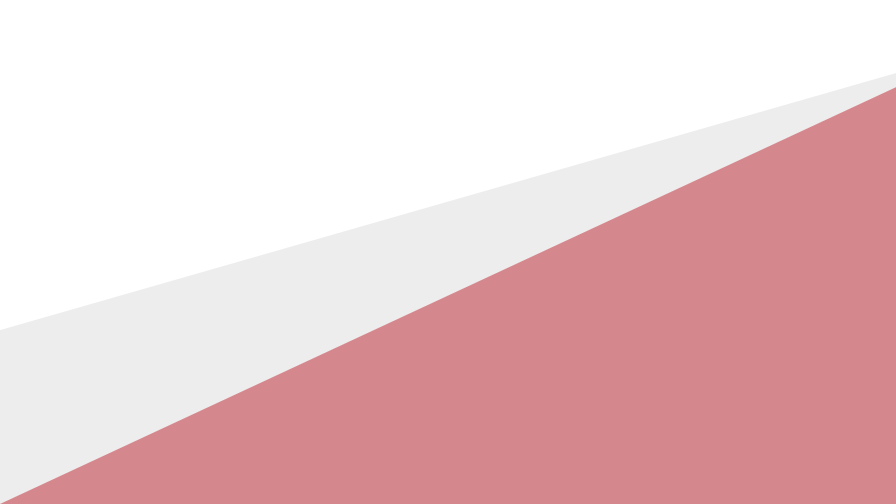
Write a Shadertoy shader that draws this background.

```glsl
const vec3 WHITE = vec3(1.0);
const vec3 PALE_GREY = vec3(0.929);
const vec3 DUSTY_ROSE = vec3(0.835, 0.531, 0.557);

// Signed distance to the line through a and b, negative below it
float lineDistance(vec2 p, vec2 a, vec2 b) {
    vec2 dir = normalize(b - a);
    return dot(p - a, vec2(-dir.y, dir.x));
}

// Coverage of the region below a line, softened over one pixel
float coverBelow(float dist, float pixel) {
    return clamp(0.5 - dist / pixel, 0.0, 1.0);
}

void mainImage(out vec4 fragColor, in vec2 fragCoord) {
    // Canvas height is one unit
    float pixel = 1.0 / iResolution.y;
    float right = iResolution.x * pixel;
    vec2 p = fragCoord * pixel;

    // Shallow grey wedge behind the steeper rose one
    float greyEdge = lineDistance(p, vec2(0.0, 0.345), vec2(right, 0.855));
    float roseEdge = lineDistance(p, vec2(0.0), vec2(right, 0.827));

    vec3 color = mix(WHITE, PALE_GREY, coverBelow(greyEdge, pixel));
    color = mix(color, DUSTY_ROSE, coverBelow(roseEdge, pixel));
    fragColor = vec4(color, 1.0);
}
```
